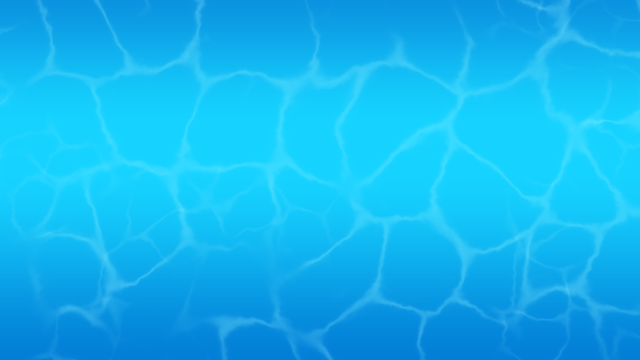
Reproduce this texture procedurally as a WebGL 1 fragment shader.

```glsl
precision highp float;
uniform vec2 u_resolution;

#define CELLS 4.3
#define LINE_WIDTH 0.085
#define JUNCTION_WIDTH 0.13
#define WARP 0.13
#define RAGGED 0.10
#define MAIN_GLOW 0.30
#define WISP_GLOW 0.16
#define TOP_COLOR vec3(0.035, 0.55, 0.865)
#define BRIGHT_COLOR vec3(0.085, 0.825, 1.0)
#define DEEP_COLOR vec3(0.005, 0.485, 0.835)
#define FOAM_COLOR vec3(0.52, 0.92, 1.0)

vec2 hash2(vec2 p) {
  vec2 q = vec2(dot(p, vec2(127.1, 311.7)), dot(p, vec2(269.5, 183.3)));
  return fract(sin(q) * 43758.545);
}

float valueNoise(vec2 p) {
  vec2 i = floor(p);
  vec2 f = fract(p);
  f = f * f * (3.0 - 2.0 * f);
  float low = mix(hash2(i).x, hash2(i + vec2(1.0, 0.0)).x, f.x);
  float high = mix(hash2(i + vec2(0.0, 1.0)).x, hash2(i + 1.0).x, f.x);
  return mix(low, high, f.y);
}

float fbm(vec2 p) {
  float sum = 0.0;
  float gain = 0.5;
  for (int i = 0; i < 4; i++) {
    sum += gain * valueNoise(p);
    p = mat2(1.6, 1.2, -1.2, 1.6) * p + 7.3;
    gain *= 0.5;
  }
  return sum / 0.9375;
}

// Distances to the three nearest cell points, in rising order
vec3 nearestThree(vec2 p) {
  vec2 cell = floor(p);
  vec3 d = vec3(8.0);
  for (int y = -2; y <= 2; y++) {
    for (int x = -2; x <= 2; x++) {
      vec2 c = cell + vec2(float(x), float(y));
      float r = length(c + 0.1 + 0.8 * hash2(c) - p);
      if (r < d.x) d = vec3(r, d.xy);
      else if (r < d.y) d = vec3(d.x, r, d.y);
      else d.z = min(d.z, r);
    }
  }
  return d;
}

// Bent cell borders that swell where three cells meet
float caustics(vec2 p) {
  p += WARP * vec2(sin(p.y * 2.7 + sin(p.x * 1.9)), sin(p.x * 3.1 + sin(p.y * 2.3)));
  p += RAGGED * (vec2(fbm(p * 4.0), fbm(p * 4.0 + 31.0)) - 0.5) * 2.0;
  vec3 d = nearestThree(p);
  float junction = 1.0 - smoothstep(0.0, 0.38, d.z - d.x);
  float width = LINE_WIDTH * (0.7 + 0.7 * valueNoise(p * 2.2)) + JUNCTION_WIDTH * junction;
  float core = 1.0 - smoothstep(0.0, width, d.y - d.x);
  float halo = 1.0 - smoothstep(0.0, width * 2.6, d.y - d.x);
  return 0.8 * core + 0.25 * halo * halo;
}

// Deep blue at both ends with a wide bright band between
vec3 waterColor(float y) {
  float upper = smoothstep(1.08, 0.64, y);
  float lower = smoothstep(-0.06, 0.54, y);
  return y > 0.59 ? mix(TOP_COLOR, BRIGHT_COLOR, upper)
                  : mix(DEEP_COLOR, BRIGHT_COLOR, lower);
}

void main() {
  vec2 uv = gl_FragCoord.xy / u_resolution.y;
  vec2 p = uv * CELLS;
  vec3 color = waterColor(uv.y);

  // Main web, broken into strong and faint stretches
  float patches = smoothstep(0.27, 0.58, fbm(p * 0.95 + 4.0));
  float grain = 0.7 + 0.6 * fbm(p * 6.0);
  float web = caustics(p + 2.6) * patches * grain;

  // Finer loose wisps
  float wispMask = smoothstep(0.48, 0.72, fbm(p * 1.1 + 19.0));
  float wisps = caustics(p * 1.5 + 13.0) * wispMask * grain;

  float glow = clamp(MAIN_GLOW * web + WISP_GLOW * wisps, 0.0, 0.5);
  gl_FragColor = vec4(mix(color, FOAM_COLOR, glow), 1.0);
}
```
